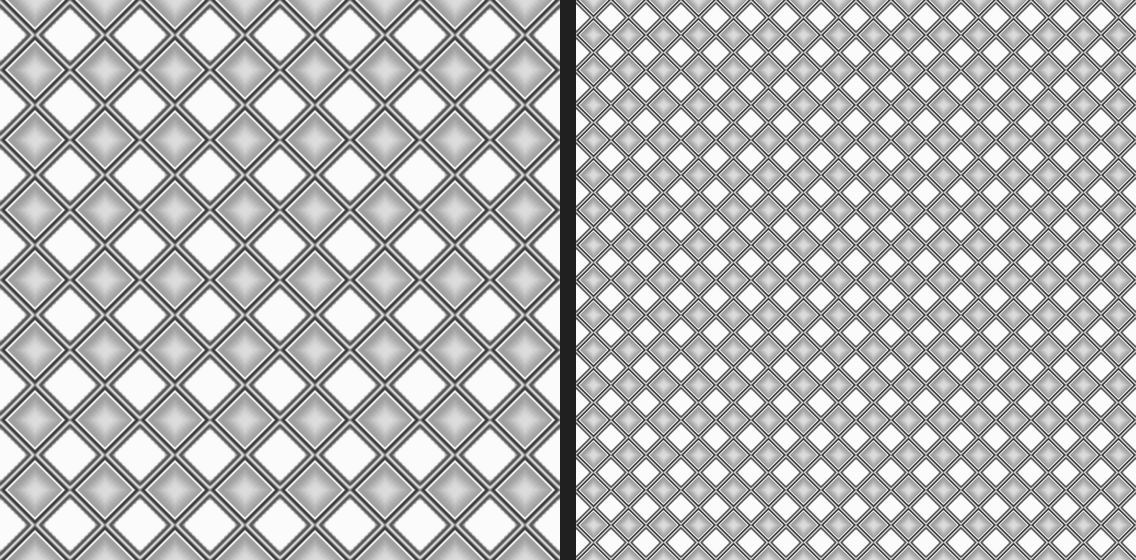
Left, the tile; right, the same tile 2 across and 2 down.
Reproduce this pattern procedurally as a Shadertoy shader.

```glsl
// Lattice of bevelled diamonds, 8 by 8 repeats: shaded grey plates alternate with
// white ones, parted by ridged rails. Each repeat is folded into one quadrant,
// where the diamond (L1) radius drives every tone; the fold makes it tile.

// Soft ridge around d = 0, widened to cover at least about a pixel
float ridge(float d, float width, float pixel) {
    return exp(-d * d / (width * width + pixel * pixel));
}

void mainImage(out vec4 fragColor, in vec2 fragCoord) {
    vec2 p = fragCoord / iResolution.xy * 8.0;
    float pixel = 4.0 / min(iResolution.x, iResolution.y);

    // Position relative to the grey plate, and its mirrored quadrant
    vec2 q = fract(p + vec2(0.0, 0.5)) - 0.5;
    vec2 a = abs(q);
    float r = a.x + a.y;

    // Same radius, with the tips of the white plate rounded
    vec2 w = sqrt((0.5 - a) * (0.5 - a) + 0.012 * 0.012);
    float rounded = 1.0 - w.x - w.y;

    // Slightly scalloped inner edges
    float scallop = 0.007 * cos(62.832 * (a.x - a.y));

    // Grey plate: glowing centre, a little brighter towards the lower right
    float tone = mix(0.86, 0.63, smoothstep(0.05, 0.38, r + scallop));
    tone += 0.07 * (q.x - q.y) * (1.0 - smoothstep(0.3, 0.39, r));

    // Rail base, then the white plate
    tone = mix(tone, 0.58, smoothstep(0.36, 0.39, r));
    tone = mix(tone, 0.985, smoothstep(0.585, 0.645, rounded + scallop));

    // Two dark grooves and two bright ridges
    tone = mix(tone, 0.20, ridge(r - 0.458, 0.030, pixel));
    tone = mix(tone, 0.33, ridge(rounded - 0.575, 0.028, pixel));
    tone = mix(tone, 0.99, ridge(r - 0.408, 0.018, pixel));
    tone = mix(tone, 0.88, ridge(rounded - 0.522, 0.018, pixel));

    fragColor = vec4(vec3(tone), 1.0);
}
```
